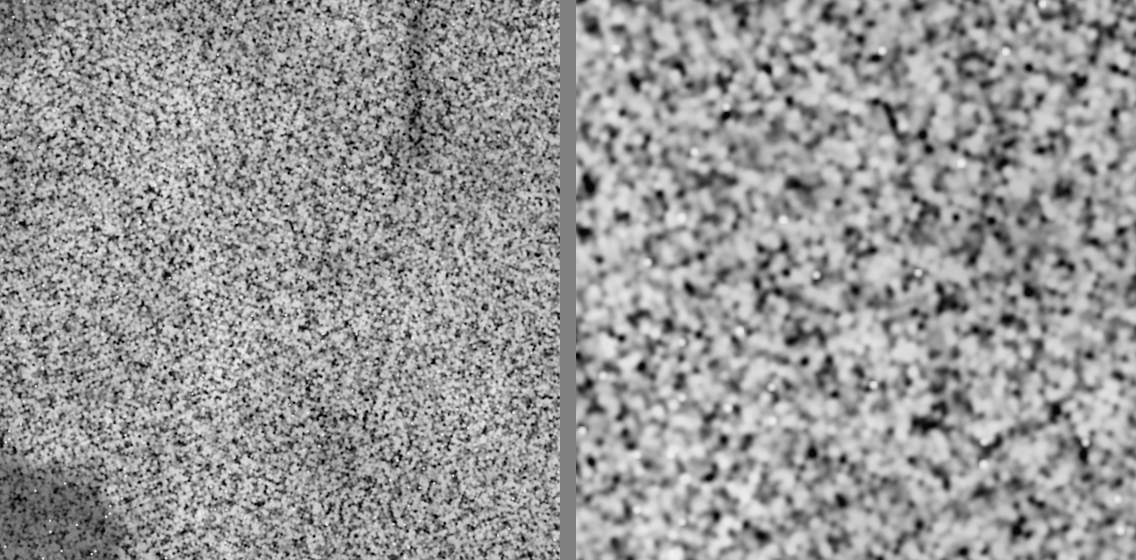
Left: the whole. Right: its middle third, enlarged.
Reproduce this texture procedurally as a WebGL 1 fragment shader.

```glsl
precision highp float;
// Grey speckle: fine soft grain, skewed towards dark pits, over faint clouds.
// Two turned layers of value noise make the grain; smooth masks add a dark
// streak and two shaded corners, where the grain loses contrast.

uniform vec2 u_resolution;

#define GRAIN_COARSE 160.0   // grain cells across the canvas
#define GRAIN_FINE 208.0
#define GRAIN_CONTRAST 0.155
#define PIT_SKEW 0.030       // pushes the tones towards dark pits
#define MEAN_GREY 0.592
#define CLOUD_CONTRAST 0.30
#define SPARK_CELLS 150.0
#define SPARK_SHARE 0.018    // share of cells that hold a white spark
#define SHADE_DEPTH 0.21

float hash(vec2 p) {
  return fract(sin(dot(p, vec2(127.1, 311.7))) * 43758.5453);
}

float valueNoise(vec2 p) {
  vec2 cell = floor(p);
  vec2 f = fract(p);
  f = f * f * (3.0 - 2.0 * f);
  float low = mix(hash(cell), hash(cell + vec2(1.0, 0.0)), f.x);
  float high = mix(hash(cell + vec2(0.0, 1.0)), hash(cell + vec2(1.0)), f.x);
  return mix(low, high, f.y);
}

vec2 turn(vec2 p, float angle) {
  float c = cos(angle);
  float s = sin(angle);
  return vec2(c * p.x - s * p.y, s * p.x + c * p.y);
}

// Centred cloud noise, with a weak upright grain direction.
float clouds(vec2 p) {
  float sum = 0.0;
  float weight = 0.4;
  float scale = 5.0;
  for (int i = 0; i < 4; i++) {
    vec2 q = turn(p, 0.5 * float(i)) * scale + 17.3 * float(i);
    sum += weight * (valueNoise(q) - 0.5);
    weight *= 0.75;
    scale *= 2.1;
  }
  return sum + 0.2 * (valueNoise(p * vec2(34.0, 6.0) + 61.0) - 0.5);
}

// Grain with roughly zero mean and unit spread.
float grain(vec2 p) {
  float coarse = valueNoise(turn(p, 0.4) * GRAIN_COARSE + 31.0);
  float fine = valueNoise(turn(p, 1.2) * GRAIN_FINE + 7.0);
  return (mix(coarse, fine, 0.45) - 0.5) / 0.152;
}

// Small white dots at random places in a few cells.
float sparks(vec2 p) {
  vec2 q = p * SPARK_CELLS;
  vec2 cell = floor(q);
  vec2 centre = 0.35 + 0.3 * vec2(hash(cell + 3.7), hash(cell + 9.1));
  float dot0 = 1.0 - smoothstep(0.1, 0.6, length(fract(q) - centre));
  return dot0 * step(1.0 - SPARK_SHARE, hash(cell + 51.0));
}

// Dark streak from the top edge, frayed and wider at its lower end.
float streak(vec2 p) {
  float drop = 1.0 - p.y;
  float bend = 0.025 * (valueNoise(vec2(p.y * 9.0, 4.0)) - 0.5);
  float width = 0.018 + 0.09 * drop * drop;
  float across = (p.x - 0.75 + 0.05 * drop - bend) / width;
  float fade = 1.0 - smoothstep(0.12, 0.42, drop);
  return exp(-across * across) * fade;
}

// Shaded corners: a rounded patch below, a slanted one above.
float corners(vec2 p, float wobble) {
  float below = length((p - vec2(0.04, 0.0)) * vec2(1.0, 1.05));
  float above = p.x * 0.8 + 1.0 - p.y;
  float patchBelow = 1.0 - smoothstep(0.13, 0.22, below + wobble);
  float patchAbove = 1.0 - smoothstep(0.06, 0.17, above + wobble);
  return max(patchBelow, 0.85 * patchAbove);
}

// Faint arcs around the lower corner patch.
float arcs(vec2 p) {
  float radius = length(p - vec2(0.04, 0.0));
  float band = smoothstep(0.16, 0.21, radius) * (1.0 - smoothstep(0.24, 0.36, radius));
  return band * (valueNoise(vec2(radius * 60.0, atan(p.y, p.x) * 4.0)) - 0.5);
}

void main() {
  vec2 p = gl_FragCoord.xy / u_resolution;

  float cloud = clouds(p);
  float corner = corners(p, 0.12 * cloud);
  float shade = max(corner, 0.75 * streak(p));

  float z = grain(p);
  float texture0 = GRAIN_CONTRAST * z - PIT_SKEW * (z * z - 1.0);
  float grey = MEAN_GREY + CLOUD_CONTRAST * cloud + 0.12 * arcs(p);
  grey += texture0 * (1.0 - 0.4 * corner) - SHADE_DEPTH * shade;
  grey = mix(grey, 0.95, 0.85 * sparks(p));

  gl_FragColor = vec4(vec3(clamp(grey, 0.03, 0.98)), 1.0);
}
```
